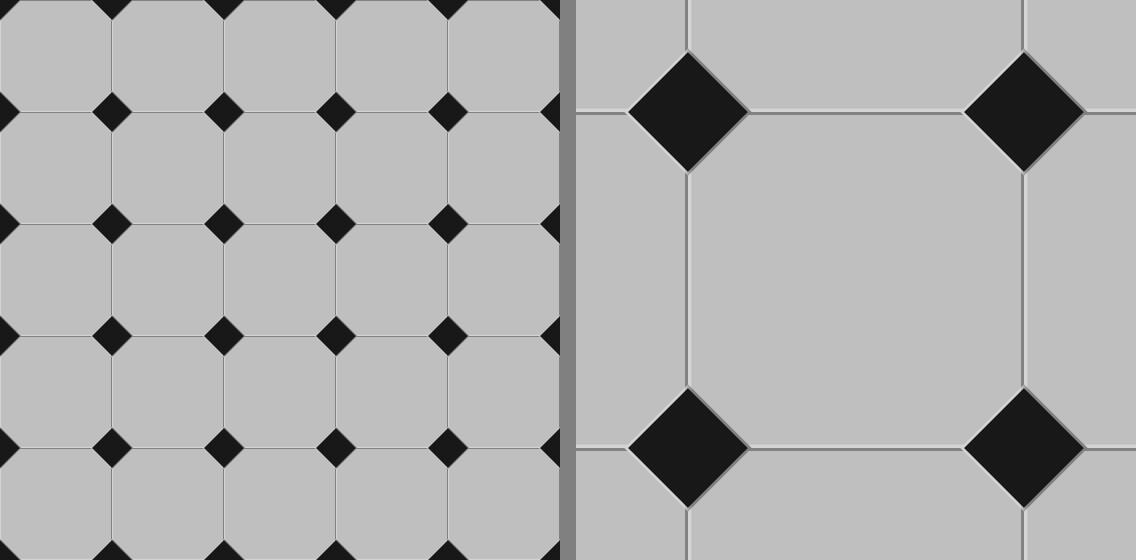
Left, the full canvas; right, a detail of the centre.
A Shadertoy shader for this pattern:

```glsl
// Pale octagon floor tiles with small black diamond insets and fine bevelled joints.

// Smoothed coverage of the interval from a to b, for a pixel of width px.
float band(float x, float a, float b, float px) {
    return clamp((x - a) / px + 0.5, 0.0, 1.0) - clamp((x - b) / px + 0.5, 0.0, 1.0);
}

void mainImage(out vec4 fragColor, in vec2 fragCoord) {
    const float REPEATS = 5.0;
    vec2 cell = fragCoord / iResolution.xy * REPEATS;
    float px = REPEATS / iResolution.y;

    // Offset from the nearest tile corner, in tile widths
    vec2 p = fract(cell + 0.5) - 0.5;
    vec3 color = vec3(0.75);

    // Joints: a lit bevel on one side, a shaded one on the other
    float lit = max(band(p.x, 0.0, 0.010, px), band(p.y, 0.0, 0.010, px));
    float shade = max(band(p.x, -0.009, 0.0, px), band(p.y, -0.009, 0.0, px));
    color = mix(color, vec3(0.83), lit);
    color = mix(color, vec3(0.51), shade);

    // Diamond rim: bright on the left, grey on the right
    float diamond = (abs(p.x) + abs(p.y) - 0.178) * 0.7071;
    float side = smoothstep(-0.015, 0.015, p.x);
    color = mix(color, mix(vec3(0.83), vec3(0.50), side), band(diamond, 0.0, 0.008, px));

    // Diamond inset
    color = mix(color, vec3(0.094), clamp(0.5 - diamond / px, 0.0, 1.0));

    fragColor = vec4(color, 1.0);
}
```
